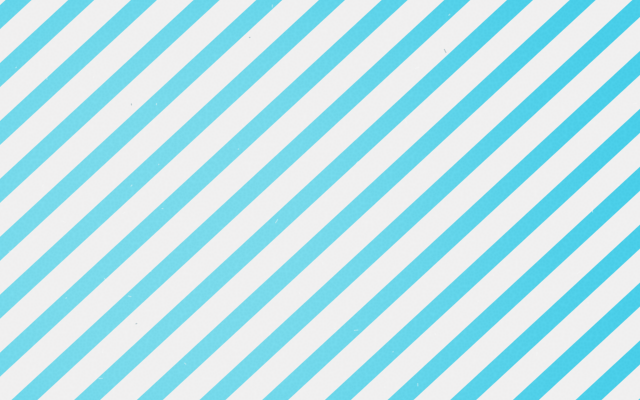
Write a Shadertoy shader that draws this pattern.

```glsl
// Slanted sky-blue stripes printed on off-white paper.
// Stripes come from a repeated distance across the slope; the ink deepens
// towards the right, with cellular grain and a few scattered fibre specks.

#define STRIPE_PERIOD 0.1567   // horizontal spacing, in canvas heights
#define STRIPE_DUTY   0.414    // inked part of each period
#define STRIPE_PHASE  0.2031   // centre of one stripe along the top edge
#define STRIPE_SLOPE  0.924
#define PAPER      vec3(0.942, 0.940, 0.940)
#define INK_LIGHT  vec3(0.475, 0.855, 0.922)
#define INK_DEEP   vec3(0.285, 0.808, 0.912)
#define GRAIN_SCALE   130.0
#define GRAIN_AMOUNT  0.014
#define SPECK_CELLS   14.0
#define SPECK_CHANCE  0.16

vec2 hash2(vec2 cell) {
    vec3 p = fract(vec3(cell.xyx) * vec3(0.1031, 0.1030, 0.0973));
    p += dot(p, p.yzx + 33.33);
    return fract((p.xx + p.yz) * p.zy);
}

// Distance to the nearest jittered cell point
float cellular(vec2 p) {
    vec2 cell = floor(p), local = fract(p);
    float nearest = 2.0;
    for (int y = -1; y <= 1; y++)
        for (int x = -1; x <= 1; x++) {
            vec2 offset = vec2(x, y);
            nearest = min(nearest, length(offset + hash2(cell + offset) - local));
        }
    return nearest;
}

// Signed distance to the stripe edges, negative inside the ink
float stripeDistance(vec2 p) {
    float across = p.x + (1.0 - p.y) / STRIPE_SLOPE - STRIPE_PHASE;
    float fromCentre = abs(fract(across / STRIPE_PERIOD + 0.5) - 0.5) * STRIPE_PERIOD;
    float toPerpendicular = STRIPE_SLOPE / length(vec2(1.0, STRIPE_SLOPE));
    return (fromCentre - 0.5 * STRIPE_DUTY * STRIPE_PERIOD) * toPerpendicular;
}

float segmentDistance(vec2 p, vec2 halfAxis) {
    float along = clamp(dot(p, halfAxis) / dot(halfAxis, halfAxis), -1.0, 1.0);
    return length(p - halfAxis * along);
}

// x: coverage of a fibre speck, y: its random tone
vec2 speck(vec2 p, float pixel) {
    vec2 cell = floor(p * SPECK_CELLS);
    vec2 place = hash2(cell + 17.0), shape = hash2(cell + 71.0), odds = hash2(cell + 143.0);
    vec2 local = (fract(p * SPECK_CELLS) - mix(vec2(0.2), vec2(0.8), place)) / SPECK_CELLS;
    float angle = 6.2832 * shape.x;
    vec2 halfAxis = vec2(cos(angle), sin(angle)) * mix(0.0004, 0.0045, shape.y * shape.y);
    float ink = 1.0 - smoothstep(-pixel, pixel, segmentDistance(local, halfAxis) - 0.0009);
    return vec2(ink * step(odds.x, SPECK_CHANCE), odds.y);
}

void mainImage(out vec4 fragColor, in vec2 fragCoord) {
    float pixel = 1.0 / iResolution.y;
    vec2 p = fragCoord * pixel;
    vec2 uv = fragCoord / iResolution.xy;

    // Ink tone: palest left of centre, richest at the right
    float depth = smoothstep(0.15, 0.8, length((uv - vec2(0.25, 0.4)) * vec2(1.0, 0.65)));
    vec3 ink = mix(INK_LIGHT, INK_DEEP, depth);

    // Stripes with a slightly soft printed edge
    float soft = max(0.75 * pixel, 0.0018);
    float coverage = 1.0 - smoothstep(-soft, soft, stripeDistance(p));
    vec3 color = mix(PAPER, ink, coverage);

    // Paper grain, stronger where inked
    float grain = cellular(p * GRAIN_SCALE) - 0.45;
    color += grain * GRAIN_AMOUNT * mix(0.6, 1.6, coverage);

    // Specks: mostly pale, a few dark
    vec2 mark = speck(p, pixel);
    vec3 markColor = mix(vec3(0.97), vec3(0.45, 0.58, 0.62), step(0.8, mark.y));
    color = mix(color, markColor, mark.x * 0.55);

    fragColor = vec4(clamp(color, 0.0, 1.0), 1.0);
}
```
